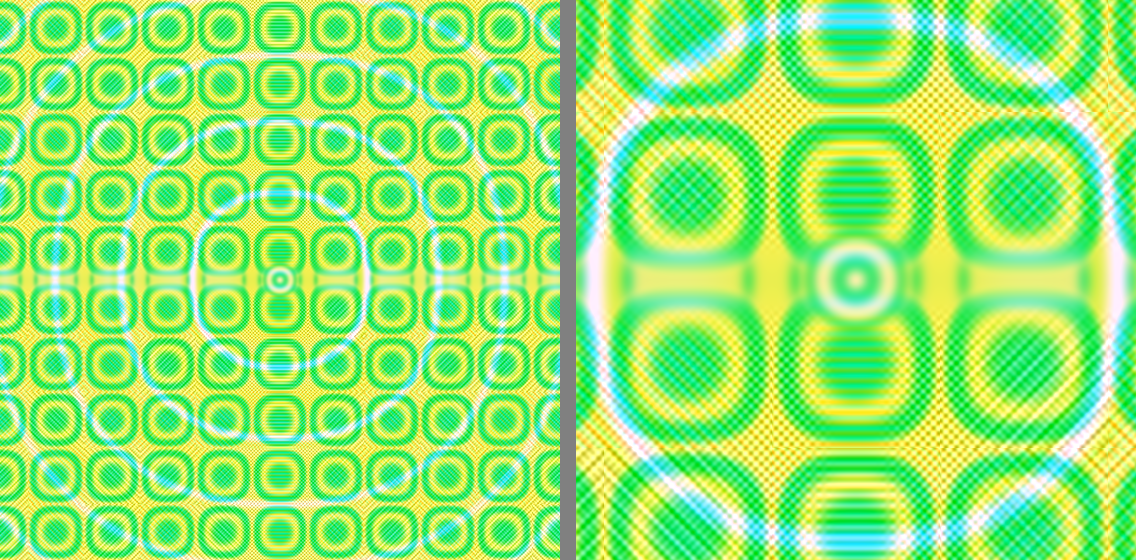
Left, the full canvas; right, a detail of the centre.
A WebGL 2 fragment shader for this pattern:

```glsl
#version 300 es
precision highp float;
// Moire zone plates: a 10 by 10 grid of ringed cells crossed by large pale rings.

#define REPEATS 10.0        // cells across and down
#define CELL_ZONE 0.084     // squared cell radius per half fringe
#define FRINGE_BIAS 1.45    // above 1 widens green against yellow
#define RING_RADIUS 0.156   // radius of the first large ring
#define RING_POWER 0.86     // how the large rings crowd outward
#define RING_WIDTH 0.0115   // half width of a large ring
#define RING_COUNT 6
#define EYE_PITCH 0.0195    // spacing of the rings in the central eye
#define GRAIN_FREQ 160.0    // fine interference periods across the canvas
#define GRAIN_AMOUNT 0.36

uniform vec2 u_resolution;
out vec4 fragColor;

const float PI = 3.14159265;
const vec3 GREEN = vec3(0.14, 0.92, 0.27);
const vec3 YELLOW = vec3(0.96, 0.97, 0.28);

float hash(vec2 p) {
    return fract(sin(dot(p, vec2(127.1, 311.7))) * 4375.85);
}

// Length whose contours turn from circles to rounded squares as n grows.
float roundedLength(vec2 p, float n) {
    vec2 a = pow(abs(p) + 1e-5, vec2(n));
    return pow(a.x + a.y, 1.0 / n);
}

// 0 on green fringes, 1 on yellow ones.
float cellFringes(vec2 q) {
    float d = roundedLength(q, mix(2.0, 2.8, smoothstep(0.2, 0.42, length(q))));
    float phase = min(PI * d * d / CELL_ZONE, 3.0 * PI);
    return pow(0.5 - 0.5 * cos(phase), FRINGE_BIAS);
}

// x: narrow crests with a dark fringe on each side, y: broad halos.
vec2 largeRings(vec2 c) {
    float r = roundedLength(c, 2.3);
    vec2 sum = vec2(0.0);
    for (int i = 1; i <= RING_COUNT; i++) {
        float n = float(i);
        float offset = (r - RING_RADIUS * pow(n, RING_POWER)) / RING_WIDTH;
        float strength = mix(1.0, 0.5, (n - 1.0) / float(RING_COUNT - 1));
        float square = offset * offset;
        sum.x += strength * cos(2.2 * offset) * exp(-0.6 * square);
        sum.y += exp(-0.11 * square);
    }
    return sum;
}

// Fine checks and slanted strokes, shifted from cell to cell.
float grain(vec2 c, vec2 cell, float shift) {
    float h = hash(cell);
    vec2 w = 2.0 * PI * GRAIN_FREQ * c + shift + h * 2.0 * PI;
    float across = mix(0.6, cos(w.x), smoothstep(0.01, 0.04, abs(c.x)));
    float checks = across * cos(w.y);
    float strokes = cos(w.x * 0.6 + w.y * (h > 0.5 ? 0.6 : -0.6));
    float slant = 0.45 * smoothstep(0.04, 0.1, abs(c.x));
    float calmBand = smoothstep(0.012, 0.05, abs(c.y));
    float resolved = smoothstep(1.8, 3.0, u_resolution.y / GRAIN_FREQ);
    return mix(checks, strokes, slant) * calmBand * resolved;
}

void main() {
    vec2 c = gl_FragCoord.xy / u_resolution - 0.5;

    // Columns are centred on the canvas, rows straddle its middle.
    vec2 grid = c * REPEATS + vec2(0.5, 0.0);
    vec2 cell = floor(grid);
    vec2 q = fract(grid) - 0.5;

    float fringe = cellFringes(q);
    float gap = smoothstep(0.43, 0.52, roundedLength(q, 2.8));
    float core = 1.0 - smoothstep(0.05, 0.22, length(q));

    // Clean streak along the middle row: yellow at gaps, pale at columns.
    float y = abs(c.y);
    float streak = exp(-pow(y / 0.013, 2.0));
    float column = 0.5 + 0.5 * cos(2.0 * PI * q.x);
    float slit = exp(-pow((abs(q.x) - 0.36) / 0.05, 2.0));
    fringe = mix(fringe, 0.95 - 0.6 * slit, streak);
    float paleLine = exp(-pow((y - 0.014) / 0.006, 2.0)) * column;

    // Bullseye in the middle.
    float r = length(c);
    float eye = 1.0 - smoothstep(0.024, 0.036, r);
    float eyeWave = 0.5 + 0.5 * cos(2.0 * PI * r / EYE_PITCH);
    fringe = mix(fringe, eyeWave, eye * 0.8);

    vec3 color = mix(GREEN, YELLOW, fringe);
    color.b += 0.10 * core + 0.35 * paleLine + 0.15 * streak * column;
    color.b += 0.2 * eye * eyeWave;

    // Large rings turn green to aqua and yellow to white, weaker in far gaps.
    vec2 rings = largeRings(c);
    float crest = rings.x * (1.0 - 0.35 * gap * smoothstep(0.2, 0.3, r));
    color += vec3(0.14, 0.0, 0.52) * crest;
    color.b += 0.20 * min(rings.y, 1.2);

    // Interference grain, separate in each channel.
    float g1 = grain(c, cell, 0.0);
    float g2 = grain(c, cell + 17.0, 1.9);
    color.r += GRAIN_AMOUNT * g1 * mix(0.85, 0.6, gap);
    color.g += GRAIN_AMOUNT * (g2 - 0.15) * (0.2 + 0.4 * gap);
    color.b += GRAIN_AMOUNT * (g2 * 0.95 + 0.08);

    fragColor = vec4(clamp(color, 0.0, 1.0), 1.0);
}
```
